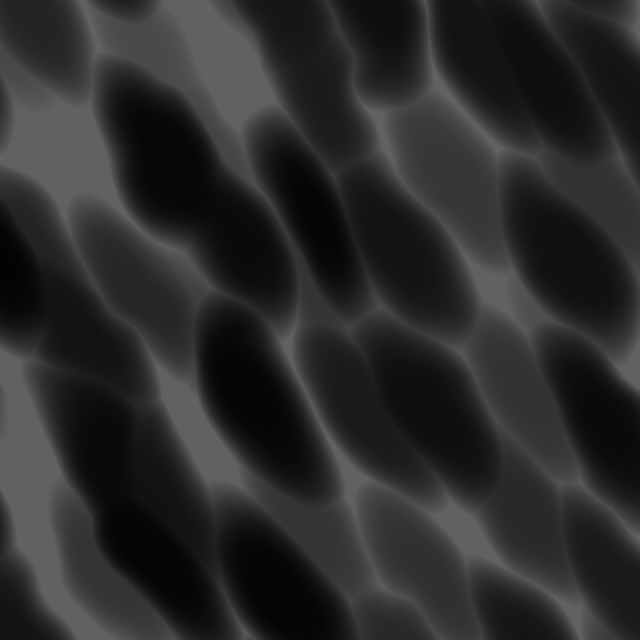
This texture is drawn by a Shadertoy shader. Its source:

```glsl
const float SLANT = 1.02;                     // lean of the cells, radians
const vec2 CELL_SIZE = vec2(0.107, 0.275);    // across and along the lean
const float JITTER = 0.95;
const float FLOOR_RANGE = 0.30;
const float WALL_STEEPNESS = 1.1;
const float RIDGE_SOFTNESS = 0.0045;
const float PEAK_GREY = 0.64;

vec3 hash3(vec2 p) {
    vec3 h = fract(p.xyx * vec3(0.1031, 0.1030, 0.0973));
    h += dot(h, h.yxz + 33.33);
    return fract((h.xxy + h.yzz) * h.zyx);
}

// Smooth two-channel noise in -1..1
vec2 noise2(vec2 p) {
    vec2 i = floor(p);
    vec2 f = fract(p);
    vec2 w = f * f * f * (f * (f * 6.0 - 15.0) + 10.0);
    vec2 low = mix(hash3(i).xy, hash3(i + vec2(1.0, 0.0)).xy, w.x);
    vec2 high = mix(hash3(i + vec2(0.0, 1.0)).xy, hash3(i + 1.0).xy, w.x);
    return mix(low, high, w.y) * 2.0 - 1.0;
}

vec2 warp(vec2 p, float frequency, float amount) {
    return p + amount * noise2(p * frequency + 17.0);
}

// Coordinates across (x) and along (y) the leaning cells
vec2 alongSlant(vec2 p, float angle) {
    vec2 along = vec2(cos(angle), -sin(angle));
    vec2 across = vec2(-along.y, along.x);
    return vec2(dot(p, across), dot(p, along));
}

// Jittered centre of a cell; odd columns are staggered by half a cell
vec2 cellCentre(vec2 id, vec2 random, float jitter) {
    float stagger = 0.5 * mod(id.x, 2.0) - 0.25;
    return id + 0.5 + vec2(0.0, stagger) + jitter * (random - 0.5);
}

// Soft minimum of steep bowls, each with its own floor height
float bowls(vec2 p, float jitter, float floorRange, float steepness, float softness) {
    vec2 home = floor(p);
    float sum = 0.0;
    for (int y = -2; y <= 2; y++) {
        for (int x = -2; x <= 2; x++) {
            vec2 id = home + vec2(x, y);
            vec3 h = hash3(id + 40.0);
            vec2 offset = p - cellCentre(id, h.xy, jitter);
            float d2 = dot(offset, offset);
            float height = floorRange * h.z * h.z + steepness * d2 * d2;
            sum += exp(-height / softness);
        }
    }
    return -softness * log(max(sum, 1e-37));
}

// Levels off towards a peak while leaving dark values alone
float softLimit(float v, float peak) {
    float r = v / peak;
    return v / sqrt(sqrt(1.0 + r * r * r * r));
}

void mainImage(out vec4 fragColor, in vec2 fragCoord) {
    vec2 uv = fragCoord / iResolution.y;

    // Bend the walls, broadly and then finely
    vec2 bent = warp(warp(uv, 5.0, 0.026), 14.0, 0.009);
    vec2 p = alongSlant(bent, SLANT) / CELL_SIZE;

    // Dark hollows between thin glowing ridges
    float height = bowls(p, JITTER, FLOOR_RANGE, WALL_STEEPNESS, RIDGE_SOFTNESS);
    float grey = softLimit(max(height + 0.012, 0.0), PEAK_GREY);

    fragColor = vec4(vec3(grey), 1.0);
}
```
